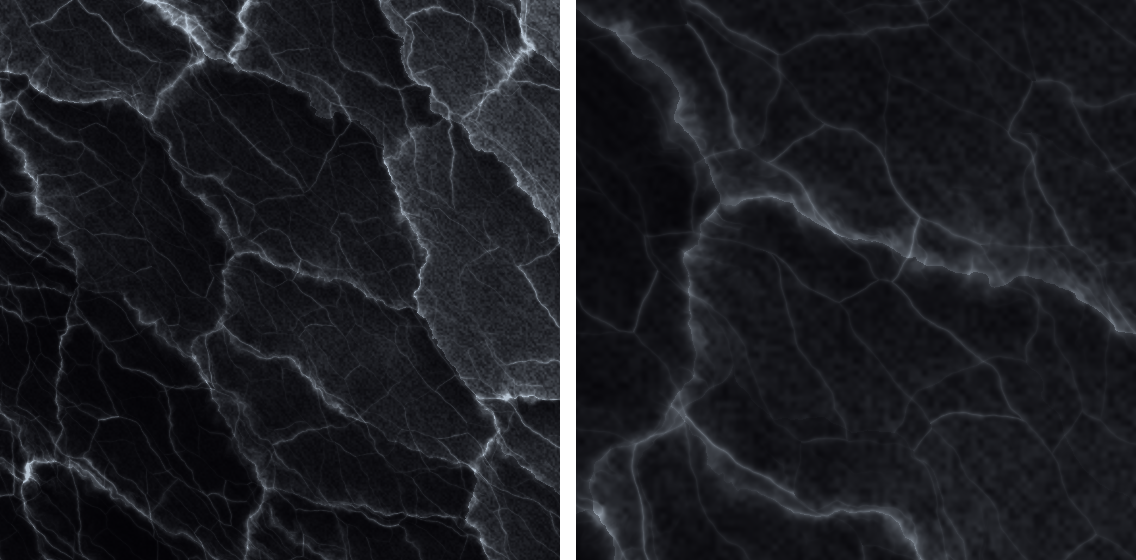
Left, the full canvas; right, a detail of the centre.
A Shadertoy shader for this texture:

```glsl
// Black marble: dark slate plates split by pale diagonal veins and hairline cracks.
// Three layers of stretched, warped Voronoi borders give veins, cracks and hairs;
// plate tones, ledge shadows, a corner light and fine grain shade the stone.

#define SEED 7.0
#define ALONG vec2(0.68, -0.733)
#define ACROSS vec2(0.733, 0.68)
#define VEIN_SCALE vec2(4.6, 2.2)
#define CRACK_SCALE vec2(9.5, 4.6)
#define HAIR_SCALE vec2(22.0, 9.0)
#define VEIN_WIDTH 0.0036
#define VEIN_LIGHT 0.62
#define HALO_LIGHT 0.27
#define LEDGE_DEPTH 0.82
#define GRAIN 1.0

float hash(vec2 p)
{
    vec3 a = fract(p.xyx * 0.1031);
    a += dot(a, a.yzx + 33.33);
    return fract((a.x + a.y) * a.z);
}

vec2 jitter(vec2 cell)
{
    return 0.08 + 0.84 * vec2(hash(cell + 11.3), hash(cell + 47.9));
}

float noise(vec2 p)
{
    vec2 i = floor(p), f = fract(p);
    f = f * f * (3.0 - 2.0 * f);
    return mix(mix(hash(i), hash(i + vec2(1, 0)), f.x),
               mix(hash(i + vec2(0, 1)), hash(i + vec2(1, 1)), f.x), f.y);
}

float fbm(vec2 p)
{
    float sum = 0.0, amp = 0.5;
    for (int i = 0; i < 4; i++)
    {
        sum += amp * noise(p);
        p = mat2(1.6, 1.2, -1.2, 1.6) * p + 5.7;
        amp *= 0.5;
    }
    return sum / 0.9375;
}

vec2 warp(vec2 p, float freq)
{
    return vec2(fbm(p * freq + 3.1), fbm(p * freq + 61.7)) - 0.5;
}

// bright ridges where the noise crosses its mean
float ridges(vec2 p)
{
    return exp(-18.0 * abs(fbm(p) - 0.5));
}

// Voronoi borders, distances in canvas units: x core, y halo, z ledge shadow, w plate tone
vec4 crackle(vec2 p, vec2 scale, float width, float seed)
{
    vec2 q = vec2(dot(p, ACROSS), dot(p, ALONG)) * scale + seed;
    vec2 cell = floor(q), f = q - cell, home = vec2(0), toHome = vec2(0);
    float best = 9.0;
    for (int j = -1; j <= 1; j++)
    for (int i = -1; i <= 1; i++)
    {
        vec2 g = vec2(i, j);
        vec2 r = g + jitter(cell + g) - f;
        if (dot(r, r) < best) { best = dot(r, r); home = g; toHome = r; }
    }

    vec3 light = vec3(0);
    for (int j = -2; j <= 2; j++)
    for (int i = -2; i <= 2; i++)
    {
        vec2 g = home + vec2(i, j);
        vec2 r = g + jitter(cell + g) - f;
        vec2 gap = r - toHome;
        if (dot(gap, gap) < 0.0001) continue;
        vec2 normal = normalize(gap);
        float stretch = length(normal * scale);
        float d = dot(0.5 * (toHome + r), normal) / stretch;
        float facing = normal.x * scale.x / stretch;

        // each border has its own strength, shared by both sides
        vec2 border = 2.0 * cell + home + g;
        float s = hash(border + 0.37);
        float strength = mix(0.25, 1.0, s * s);
        float lit = mix(1.0, 0.3, smoothstep(-0.3, 0.3, facing));
        float ledge = step(0.5, hash(border + 91.2)) * smoothstep(0.2, 0.7, facing);
        light = max(light, vec3(strength * exp(-d / width),
                                strength * lit * exp(-d / (width * 5.5)),
                                ledge * exp(-d / 0.085)));
    }
    return vec4(light, hash(cell + home + 5.5));
}

void mainImage(out vec4 fragColor, in vec2 fragCoord)
{
    vec2 p = fragCoord / iResolution.y;
    vec2 broad = warp(p + SEED, 2.6);
    vec2 rough = warp(p + SEED, 13.0);
    vec2 fine = warp(p, 55.0);

    // vein layers, from bold to hairline
    float swell = noise(p * 8.0 + SEED);
    vec2 bent = p + 0.17 * broad + 0.05 * rough + 0.015 * fine;
    vec4 vein = crackle(bent, VEIN_SCALE, VEIN_WIDTH * (0.5 + 1.4 * swell), SEED);
    vec4 crack = crackle(p + 0.14 * broad + 0.045 * rough + 0.009 * fine, CRACK_SCALE, 0.0021, SEED + 20.0);
    vec4 hair = crackle(p + 0.10 * broad + 0.035 * rough + 0.005 * fine, HAIR_SCALE, 0.0014, SEED + 40.0);

    // stone body: light from the upper right, plate tones, clouds, brushed grain
    float corner = 0.5 * (p.x * iResolution.y / iResolution.x + p.y);
    float stone = 0.037 + 0.145 * smoothstep(0.15, 1.05, corner);
    float cloud = fbm(p * 5.0 + 30.0);
    vec2 fibre = vec2(dot(p, ACROSS) * 240.0, dot(p, ALONG) * 60.0);
    float grain = 0.65 * noise(p * 270.0) + 0.35 * noise(fibre) - 0.5;
    stone *= mix(0.6, 1.45, vein.w) * mix(0.82, 1.18, crack.w);
    stone *= (0.4 + 1.2 * cloud) * (1.0 + GRAIN * grain);
    stone *= 1.0 - LEDGE_DEPTH * vein.z;

    // mineral light, frayed into streaks that follow the veins
    float glow = 0.35 + 0.8 * smoothstep(0.2, 0.8, noise(p * 5.5 + 17.0));
    vec2 strand = vec2(dot(bent, ACROSS) * 42.0, dot(bent, ALONG) * 16.0);
    float streaks = ridges(strand);
    float mottle = 0.2 + 0.8 * smoothstep(0.3, 0.7, fbm(bent * 60.0)) + 1.1 * streaks;
    float patches = smoothstep(0.25, 0.75, noise(p * 4.0 + 71.0));
    float value = stone;
    value += VEIN_LIGHT * vein.x * glow * (0.7 + 0.4 * mottle);
    value += HALO_LIGHT * vein.y * mottle * glow * (1.0 + 0.6 * grain);
    value += 0.42 * crack.x * (0.2 + 0.8 * patches) + 0.07 * crack.y * mottle * patches;
    value += hair.x * (0.14 * (1.0 - 0.6 * patches) + 0.6 * vein.y);
    value = min(value, 0.76);

    // cool grey tint
    fragColor = vec4(value * vec3(0.93, 1.0, 1.05) + vec3(0.004, 0.001, 0.015), 1.0);
}
```
